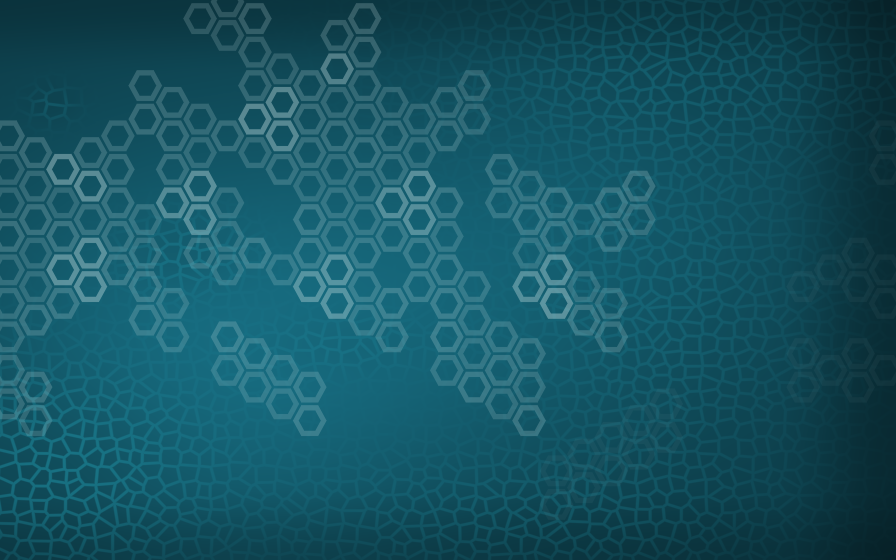
A WebGL 1 fragment shader for this background:

```glsl
precision highp float;
uniform vec2 u_resolution;

// Layout grid: 768 x 480 units with y pointing down
const vec2 GRID = vec2(768.0, 480.0);
const vec2 HEX_ORIGIN = vec2(7.0, 1.6);
const vec2 HEX_STRETCH = vec2(1.0, 1.058);
const vec2 HEX_STEP = vec2(47.0, 27.14);
const vec3 DEEP = vec3(0.035, 0.175, 0.21);
const vec3 TEAL = vec3(0.09, 0.425, 0.505);
const vec3 VEIN = vec3(0.11, 0.53, 0.60);
const vec3 FROST = vec3(0.75, 0.86, 0.87);

vec2 hash2(vec2 p) {
  vec3 q = fract(p.xyx * vec3(0.1031, 0.1030, 0.0973));
  q += dot(q, q.yzx + 33.33);
  return fract((q.xx + q.yz) * q.zy);
}

float glow(vec2 p, vec2 center, vec2 size) {
  vec2 d = (p - center) / size;
  return exp(-dot(d, d));
}

// Signed distance to a rounded limb from a to b
float limb(vec2 p, vec2 a, vec2 b, float radius) {
  vec2 pa = p - a, ba = b - a;
  float t = clamp(dot(pa, ba) / dot(ba, ba), 0.0, 1.0);
  return length(pa - ba * t) - radius;
}

// Distance to the nearest border of irregular cells
float cellBorder(vec2 p) {
  vec2 base = floor(p), f = fract(p);
  vec2 nearest = vec2(0.0);
  float best = 8.0, border = 8.0;
  for (int j = -1; j <= 1; j++) {
    for (int i = -1; i <= 1; i++) {
      vec2 g = vec2(float(i), float(j));
      vec2 r = g + 0.12 + 0.76 * hash2(base + g) - f;
      if (dot(r, r) < best) { best = dot(r, r); nearest = r; }
    }
  }
  for (int j = -2; j <= 2; j++) {
    for (int i = -2; i <= 2; i++) {
      vec2 g = vec2(float(i), float(j));
      vec2 r = g + 0.12 + 0.76 * hash2(base + g) - f;
      vec2 gap = r - nearest;
      if (dot(gap, gap) > 0.0001)
        border = min(border, dot(0.5 * (r + nearest), normalize(gap)));
    }
  }
  return border;
}

// Offset from the centre of the surrounding hexagon
vec2 hexLocal(vec2 h) {
  vec2 a = mod(h + 0.5 * HEX_STEP, HEX_STEP) - 0.5 * HEX_STEP;
  vec2 b = mod(h, HEX_STEP) - 0.5 * HEX_STEP;
  return dot(a, a) < dot(b, b) ? a : b;
}

float hexRing(vec2 local, float px) {
  vec2 q = abs(local);
  float d = max(q.y, q.x * 0.866 + q.y * 0.5);
  return smoothstep(8.2 - px, 8.2 + px, d) * (1.0 - smoothstep(12.5 - px, 12.5 + px, d));
}

float leftCluster(vec2 c) {
  float d = limb(c, vec2(0, 135), vec2(0, 260), 34.0);
  d = min(d, limb(c, vec2(7, 317), vec2(30, 346), 19.0));
  d = min(d, limb(c, vec2(54, 160), vec2(54, 245), 30.0));
  d = min(d, limb(c, vec2(77, 145), vec2(124, 92), 19.5));
  d = min(d, limb(c, vec2(101, 190), vec2(148, 280), 22.0));
  d = min(d, limb(c, vec2(140, 100), vec2(218, 130), 20.0));
  d = min(d, limb(c, vec2(155, 150), vec2(205, 220), 27.0));
  return min(d, limb(c, vec2(200, 295), vec2(258, 343), 25.0));
}

float middleCluster(vec2 c) {
  float d = limb(c, vec2(190, 5), vec2(240, 75), 24.0);
  d = min(d, limb(c, vec2(230, 60), vec2(240, 110), 30.0));
  d = min(d, limb(c, vec2(312, 20), vec2(290, 90), 22.0));
  d = min(d, limb(c, vec2(270, 95), vec2(300, 210), 40.0));
  d = min(d, limb(c, vec2(350, 120), vec2(406, 88), 19.0));
  d = min(d, limb(c, vec2(312, 100), vec2(368, 185), 30.0));
  d = min(d, limb(c, vec2(265, 240), vec2(310, 240), 26.0));
  d = min(d, limb(c, vec2(300, 230), vec2(336, 285), 20.0));
  d = min(d, limb(c, vec2(372, 200), vec2(372, 245), 19.0));
  d = min(d, limb(c, vec2(383, 250), vec2(430, 310), 26.0));
  return min(d, limb(c, vec2(388, 295), vec2(446, 343), 25.0));
}

float rightCluster(vec2 c) {
  float d = limb(c, vec2(430, 155), vec2(477, 200), 20.0);
  d = min(d, limb(c, vec2(465, 205), vec2(470, 245), 24.0));
  d = min(d, limb(c, vec2(485, 200), vec2(547, 172), 20.0));
  return min(d, limb(c, vec2(465, 240), vec2(524, 277), 20.0));
}

float faintCluster(vec2 c) {
  float d = limb(c, vec2(705, 235), vec2(768, 240), 22.0);
  d = min(d, limb(c, vec2(705, 315), vec2(768, 315), 24.0));
  d = min(d, limb(c, vec2(760, 110), vec2(760, 150), 18.0));
  return min(d, limb(c, vec2(490, 415), vec2(570, 365), 22.0));
}

// Brighter trios of hexagons
float highlights(vec2 c) {
  float d = min(length(c - vec2(163, 174)), length(c - vec2(351, 174)));
  d = min(d, min(length(c - vec2(281, 246)), length(c - vec2(469, 246))));
  d = min(d, min(length(c - vec2(233, 102)), length(c - vec2(289, 59))));
  d = min(d, min(length(c - vec2(66, 152)), length(c - vec2(68, 231))));
  return step(d, 19.0);
}

void main() {
  vec2 uv = gl_FragCoord.xy / u_resolution;
  vec2 p = vec2(uv.x, 1.0 - uv.y) * GRID;
  float px = 0.6 * GRID.y / u_resolution.y;

  // Soft light with darkened edges
  float light = 0.22 + 0.75 * glow(p, vec2(190, 300), vec2(260, 200));
  light += 0.42 * glow(p, vec2(520, 200), vec2(210, 190));
  vec3 color = mix(DEEP, TEAL, min(light, 1.0));
  color *= 1.0 - 0.32 * smoothstep(660.0, 768.0, p.x);
  color *= 1.0 - 0.18 * smoothstep(0.72, 1.0, abs(2.0 * uv.y - 1.0));

  // Veined texture in separate patches
  float veins = 0.55 * glow(p, vec2(50, 400), vec2(125, 85));
  veins += 0.35 * glow(p, vec2(160, 220), vec2(50, 32));
  veins += 0.25 * glow(p, vec2(45, 90), vec2(20, 16));
  veins += 0.25 * glow(p, vec2(570, 60), vec2(170, 75));
  veins += 0.23 * glow(p, vec2(570, 280), vec2(120, 150));
  veins += 0.25 * glow(p, vec2(430, 440), vec2(190, 50));
  veins += 0.22 * glow(p, vec2(290, 295), vec2(75, 25));
  float border = cellBorder(p / vec2(14.0, 12.5));
  float line = 1.0 - smoothstep(0.04, 0.13 + 0.04 * px, border);
  color *= 1.0 - 0.2 * veins * (1.0 - line);
  color = mix(color, VEIN, line * veins);

  // Translucent hexagon rings
  vec2 local = hexLocal((p - HEX_ORIGIN) / HEX_STRETCH);
  vec2 center = p - local * HEX_STRETCH;
  float cluster = min(min(leftCluster(center), middleCluster(center)), rightCluster(center));
  float opacity = 0.18 + 0.05 * hash2(floor(center + 0.5)).x + 0.19 * highlights(center);
  opacity *= step(cluster, 0.0);
  opacity = max(opacity, 0.045 * step(faintCluster(center), 0.0));
  color = mix(color, FROST, opacity * hexRing(local, px));

  gl_FragColor = vec4(color, 1.0);
}
```
